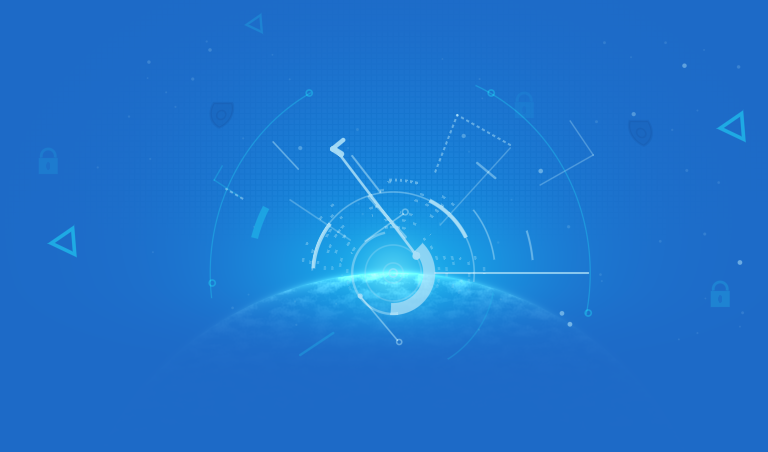
Reproduce this background procedurally as a WebGL 1 fragment shader.

```glsl
precision highp float;
// A glowing planet rim under a technical dial of arcs, needles and ticks, on
// flat blue with small stars and security icons. Distance functions give all
// shapes; one canvas height is 4.52 units and the dial hub is the origin.
uniform vec2 u_resolution;

vec2 p;   // position from the hub
float px; // softening width of edges

float hash(vec2 v) {
  return fract(sin(dot(v, vec2(127.1, 311.7))) * 43758.5);
}

float ink(float d, float w) {
  return 1.0 - smoothstep(w - px, w + px, d);
}

vec2 slope(vec2 cell) {
  float a = 6.2832 * hash(cell);
  return vec2(cos(a), sin(a));
}

// Gradient noise
float noise(vec2 v) {
  vec2 i = floor(v), f = fract(v), u = f * f * (3.0 - 2.0 * f), e = vec2(1, 0);
  return mix(mix(dot(slope(i), f), dot(slope(i + e), f - e), u.x),
             mix(dot(slope(i + e.yx), f - e.yx), dot(slope(i + 1.0), f - 1.0), u.x), u.y);
}

// Straight stroke from (ax, ay) to (bx, by) with half width w
float line(float ax, float ay, float bx, float by, float w) {
  vec2 q = p - vec2(ax, ay), d = vec2(bx - ax, by - ay);
  return ink(length(q - d * clamp(dot(q, d) / dot(d, d), 0.0, 1.0)), w);
}

// Line broken into dots
float dots(float ax, float ay, float bx, float by) {
  float along = dot(p - vec2(ax, ay), normalize(vec2(bx - ax, by - ay)));
  return line(ax, ay, bx, by, 0.01) * smoothstep(0.3, 0.6, abs(fract(along / 0.06) * 2.0 - 1.0));
}

// Arc of radius r over the angles mid +- spread
float arc(vec2 v, float r, float mid, float spread, float w) {
  float a = abs(mod(atan(v.y, v.x) - mid + 3.1416, 6.2832) - 3.1416);
  return ink(max(abs(length(v) - r), r * (a - spread)), w);
}

float ring(vec2 v, float r) {
  return ink(abs(length(v) - r), 0.008);
}

float triangle(float x, float y, float size) {
  vec2 v = mat2(0.997, -0.08, 0.08, 0.997) * (p - vec2(x, y));
  return ink(abs(max(v.x, abs(v.y) * 0.866 - v.x * 0.5) - 0.075 * size), 0.018 * size);
}

float padlock(float x, float y) {
  vec2 v = p - vec2(x, y), b = abs(v + vec2(0, 0.05)) - vec2(0.095, 0.08);
  float body = ink(max(b.x, b.y), 0.0) * (1.0 - 0.7 * ink(length(v * vec2(2, 1) + vec2(0, 0.05)), 0.04));
  return max(body, arc(v - vec2(0, 0.05), 0.07, 1.57, 1.6, 0.014));
}

float shield(float x, float y, float tilt) {
  vec2 v = p - vec2(x, y);
  v.x += tilt * v.y;
  float d = max(length(vec2(abs(v.x) + 0.07, v.y - 0.04)) - 0.18, v.y - 0.12);
  return 0.4 * (ink(d, 0.0) + ink(abs(d), 0.012) + ring(v, 0.045));
}

void main() {
  p = (gl_FragCoord.xy - u_resolution * vec2(0.512, 0.396)) * 4.52 / u_resolution.y;
  px = 3.2 / u_resolution.y;
  float r = length(p), angle = atan(p.y, p.x);

  // Broad blue glow, cyan bloom and faint screen grid
  float low = smoothstep(-1.05, -0.1, p.y);
  vec2 e = (p - vec2(0, 0.5)) / vec2(2, 1.4);
  float halo = exp(-dot(e, e)) * low;
  vec3 col = mix(vec3(0.115, 0.415, 0.78), vec3(0.1, 0.53, 0.87), halo);
  e = p / vec2(1.15, 0.6);
  col = mix(col, vec3(0.09, 0.71, 0.93), 0.8 * exp(-dot(e, e)) * low);
  col = mix(col, vec3(0.4, 0.87, 0.97), 0.65 * exp(-r * r / 0.09));
  vec2 grid = abs(fract(p / 0.055) - 0.5);
  col -= 0.035 * halo * smoothstep(0.3, 0.5, max(grid.x, grid.y)) * smoothstep(0.2, 0.9, p.y);

  // Planet: bright rim and cloud streaks below it
  float surface = length(p + vec2(0, 3.3)) - 3.3, inside = ink(surface, 0.0);
  float lit = exp(-p.x * p.x / 1.3);
  float cloud = noise(p * vec2(5, 11)) + 0.5 * noise(p * vec2(13, 24)) + 0.3 * noise(p * 45.0);
  col += vec3(0.3, 0.27, 0.16) * inside * lit * exp(min(surface, 0.0) / 0.22) * clamp(0.3 + 1.4 * cloud, 0.0, 1.0);
  col += vec3(0.25, 0.3, 0.15) * lit * exp(-abs(surface) / mix(0.025, 0.05, inside));

  // Outer arcs with ring ends, mirrored about the axis
  vec2 o = vec2(abs(p.x - 0.07), p.y);
  float east = step(0.07, p.x);
  float cyan = 0.5 * arc(o * vec2(1, 0.93), 1.9, 0.48, 0.6 + 0.08 * east, 0.006);
  cyan += 0.6 * (ring(o - vec2(0.91, 1.8), 0.03) + ring(o - vec2(1.88, -0.1 - 0.3 * east), 0.03));

  // Dial rings
  float white = 0.45 * arc(p, 0.81, 1.5, 1.6, 0.008);
  white += 0.85 * (arc(p, 0.8, 2.78, 0.28, 0.018) + arc(p, 0.81, 0.78, 0.3, 0.02));
  white += 0.75 * arc(p, 0.36, -0.42, 1.05, 0.06) + 0.5 * arc(p, 0.41, 3.3, 1.5, 0.012);
  white += 0.3 * (ring(p, 0.28) + ring(p, 0.1)) + 0.6 * ring(p, 0.04);
  white += 0.5 * (arc(p, 1.02, 0.4, 0.26, 0.008) + arc(p, 1.4, 0.2, 0.1, 0.01));
  cyan += 0.6 * arc(p, 1.43, 2.78, 0.09, 0.035) + 0.3 * arc(p, 1.02, -0.6, 0.4, 0.007);

  // Scattered ticks on concentric tracks
  for (int i = 0; i < 7; i++) {
    float track = 0.46 + 0.075 * float(i), cell = angle * floor(track * 110.0) / 6.2832;
    float on = step(0.6, hash(vec2(floor(cell), track))) * step(-0.05, noise(vec2(angle * 2.5, track * 2.0)));
    white += 0.38 * on * ink(abs(r - track), 0.012) * step(0.35, fract(cell)) * smoothstep(-0.5, 0.3, p.y);
  }
  white += 0.5 * arc(p, 0.93, 1.45, 0.15, 0.014) * step(0.5, fract(angle * 18.0));

  // Needle with its head and tip, parallel rails and horizontal beam
  white += 0.85 * (line(-0.57, 1.23, 0.23, 0.18, 0.013) + line(0.42, 0.0, 1.95, 0.0, 0.009));
  white += 0.9 * (line(-0.61, 1.24, -0.5, 1.33, 0.022) + line(-0.6, 1.24, -0.52, 1.19, 0.03));
  white += 0.9 * ink(length(p - vec2(0.23, 0.17)), 0.038);
  white += 0.55 * (line(-0.41, 1.17, -0.13, 0.81, 0.01) + line(-0.24, 0.76, 0.12, 0.36, 0.016));

  // Circuit path around the hub
  white += 0.55 * (line(0.1, 0.59, -0.28, 0.32, 0.008) + line(-0.33, -0.23, 0.04, -0.67, 0.008));
  white += 0.5 * (ring(p - vec2(0.12, 0.61), 0.028) + ring(p - vec2(0.06, -0.69), 0.025));
  white += 0.8 * ink(length(p + vec2(0.33, 0.23)), 0.025);

  // Outlying strokes, streaks and dotted rails
  white += 0.5 * (line(-1.2, 1.31, -0.95, 1.04, 0.008) + line(0.84, 1.1, 1.02, 0.95, 0.012));
  white += 0.35 * (line(1.77, 1.52, 2.0, 1.18, 0.007) + line(2.0, 1.18, 1.47, 0.88, 0.007));
  white += 0.35 * (line(1.17, 1.25, 0.47, 0.48, 0.007) + line(-1.03, 0.73, -0.43, 0.33, 0.008));
  cyan += 0.4 * (line(-1.71, 1.07, -1.79, 0.93, 0.007) + line(-1.79, 0.93, -1.53, 0.76, 0.007));
  cyan += 0.35 * line(-0.93, -0.82, -0.6, -0.6, 0.012);
  white += 0.5 * (dots(0.64, 1.58, 0.42, 1.01) + dots(0.64, 1.58, 1.17, 1.28) + dots(-1.67, 0.84, -1.5, 0.74));

  // Stars
  for (int i = 0; i < 64; i++) {
    float k = float(i), size = hash(vec2(k, 9));
    vec2 star = vec2(hash(vec2(k, 2)) * 6.8 - 3.2, hash(vec2(k, 5)) * 3.1 - 0.7);
    white += (0.12 + 0.5 * pow(size, 6.0)) * ink(length(p - star), 0.008 + 0.016 * size * size);
  }

  // Icons near the margins
  cyan += 0.8 * (triangle(3.42, 1.46, 1.0) + triangle(-3.27, 0.31, 1.0)) + 0.3 * triangle(-1.37, 2.49, 0.65);
  cyan += 0.3 * padlock(3.27, -0.21) + 0.2 * padlock(-3.45, 1.12) + 0.12 * padlock(1.31, 1.68);
  float dark = shield(-1.72, 1.58, -0.15) + shield(2.48, 1.4, 0.2);

  col = mix(col, vec3(0.08, 0.33, 0.65), 0.6 * min(dark, 1.0));
  col = mix(col, vec3(0.12, 0.73, 0.92), min(cyan, 1.0));
  gl_FragColor = vec4(mix(col, vec3(0.68, 0.88, 0.97), min(white, 0.95)), 1.0);
}
```
